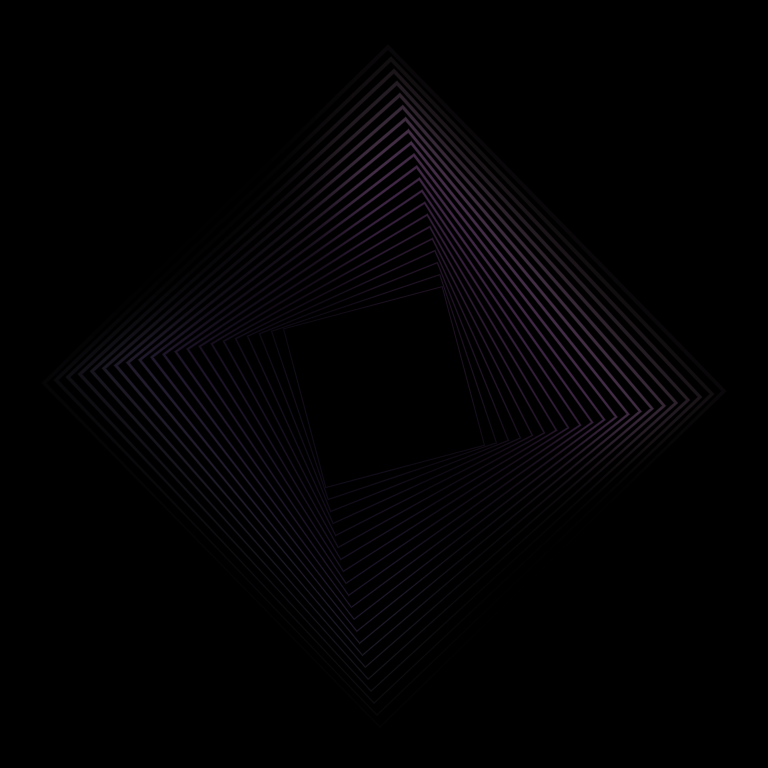
Write a three.js fragment shader that draws this background.

```glsl
// Nested square outlines on black that twist and shrink toward an empty centre.
// Each outline is a diamond distance in a frame set by its leading corner;
// stroke width, tint and light vary with depth and direction.
varying vec2 vUv;

// Signed distance to a square centred at the origin with one corner at the given point.
float squareDistance(vec2 p, vec2 corner) {
  float radius = length(corner);
  vec2 axis = corner / radius;
  vec2 q = abs(vec2(dot(p, axis), dot(p, vec2(-axis.y, axis.x))));
  return (q.x + q.y - radius) * 0.70711;
}

// Light along the strokes: strong on the rising diagonal, weak across it.
float strokeLight(vec2 p, float depth) {
  float diagonal = 2.0 * p.x * p.y / max(dot(p, p), 0.00001);
  float across = mix(1.0, mix(0.12, 0.7, depth), smoothstep(0.0, 1.0, -diagonal));
  float side = mix(0.62, 1.0, smoothstep(-0.3, 0.3, p.x + p.y));
  float rise = smoothstep(-0.12, 0.4, depth);
  float fall = mix(1.0, 0.52, smoothstep(0.4, 1.0, depth));
  return across * side * rise * fall;
}

void main() {
  const int SQUARES = 21;
  vec2 p = vUv - vec2(0.5, 0.496);
  vec3 color = vec3(0.0);

  // Cooler toward the lower left, warmer toward the upper right.
  vec3 tint = mix(vec3(0.88, 0.97, 1.06), vec3(1.04, 0.98, 0.98),
                  smoothstep(-0.3, 0.3, p.x + p.y));

  for (int i = 0; i < SQUARES; i++) {
    float depth = float(i) / float(SQUARES - 1);

    // The leading corner slides inward along a slightly bowed path.
    vec2 corner = mix(vec2(0.0052, 0.4427), vec2(0.0758, 0.1308), depth);
    corner.x += 0.008 * depth * (1.0 - depth);

    // Outer strokes are heavier, except near the bottom.
    float halfWidth = mix(0.0007, mix(0.0026, 0.0006, depth),
                          smoothstep(-0.28, 0.08, p.y));
    float edge = abs(squareDistance(p, corner));
    float stroke = 1.0 - smoothstep(halfWidth - 0.001, halfWidth + 0.001, edge);

    vec3 ink = mix(vec3(0.26, 0.22, 0.26), vec3(0.25, 0.15, 0.30),
                   smoothstep(0.0, 0.7, depth));
    color = max(color, ink * tint * stroke * strokeLight(p, depth));
  }

  gl_FragColor = vec4(color, 1.0);
}
```
